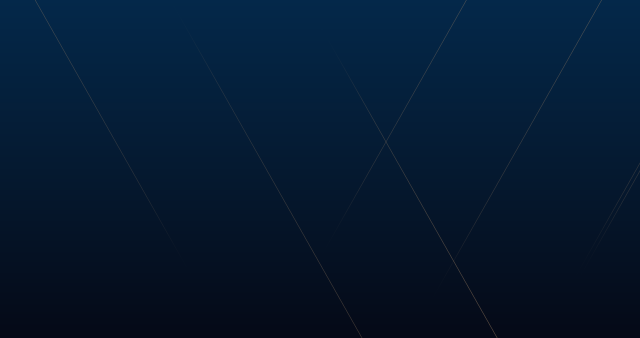
Reproduce this background procedurally as a Shadertoy shader.

```glsl
// Deep navy vertical gradient crossed by thin slanted gold lines that fade out at one end

// Box-filtered coverage of a slanted line; topX is where it meets the top edge
float slantedLine(vec2 p, float topX, float lean, float pixel) {
    float dist = (p.x - topX - lean * p.y) / sqrt(1.0 + lean * lean);
    float halfWidth = 0.0011;
    float blur = 0.85 * pixel;
    return clamp((dist + halfWidth) / blur + 0.5, 0.0, 1.0)
         - clamp((dist - halfWidth) / blur + 0.5, 0.0, 1.0);
}

// Opacity grows with distance from the faint tip, upward (-1) or downward (+1)
float fadeFromTip(float depth, float tip, float direction) {
    float travel = direction * (depth - tip);
    return 0.36 * sqrt(clamp(travel / 0.85, 0.0, 1.0)) * smoothstep(0.0, 0.3, travel);
}

void mainImage(out vec4 fragColor, in vec2 fragCoord) {
    // Heights are 0 to 1, with depth measured from the top edge
    float pixel = 1.0 / iResolution.y;
    vec2 p = vec2(fragCoord.x, iResolution.y - fragCoord.y) * pixel;

    // Background gradient
    vec3 color = mix(vec3(0.014, 0.157, 0.290), vec3(0.020, 0.100, 0.190), min(p.y * 2.0, 1.0));
    color = mix(color, vec3(0.018, 0.036, 0.088), max(p.y * 2.0 - 1.0, 0.0));

    // Two evenly spaced families leaning opposite ways
    vec3 fallingTips = vec3(0.84, -0.02, 0.07);
    vec3 risingTips = vec3(0.78, 0.92, 0.85);
    vec3 fallingStrength = vec3(0.9, 0.85, 1.2);
    float glow = 0.0;
    for (int i = 0; i < 3; i++) {
        float offset = 0.4 * float(i);
        float direction = i == 0 ? -1.0 : 1.0;
        glow += fallingStrength[i] * slantedLine(p, 0.104 + offset, 0.567, pixel)
              * fadeFromTip(p.y, fallingTips[i], direction);
        glow += slantedLine(p, 1.380 + offset, -0.567, pixel) * fadeFromTip(p.y, risingTips[i], -1.0);
    }
    // Close companion of the rightmost line
    glow += slantedLine(p, 2.167, -0.567, pixel) * fadeFromTip(p.y, 0.85, -1.0);

    vec3 gold = vec3(0.62, 0.50, 0.38);
    fragColor = vec4(mix(color, gold, min(glow, 1.0)), 1.0);
}
```
